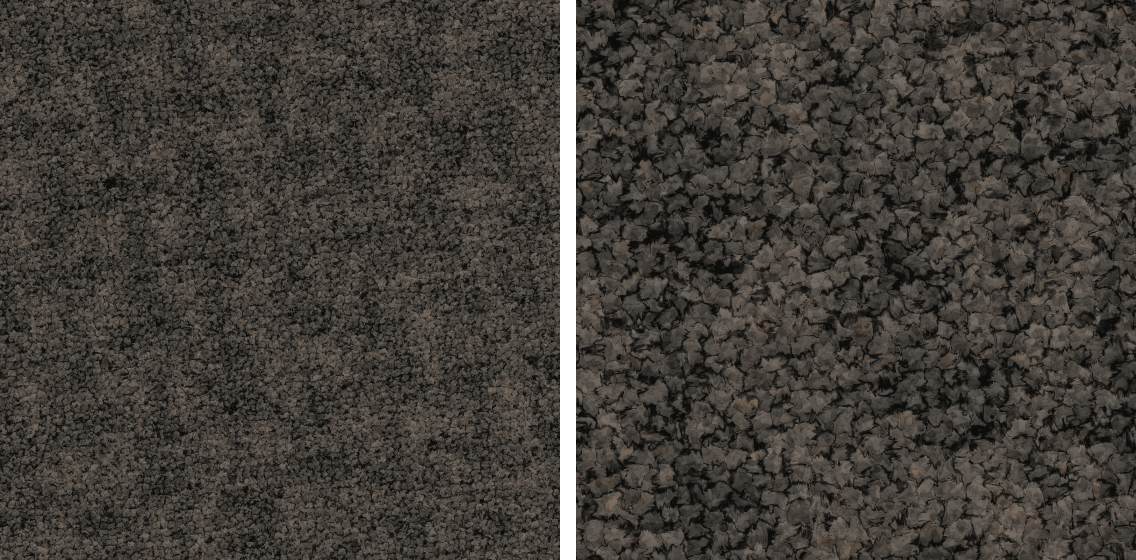
Left: the whole. Right: its middle third, enlarged.
Write a Shadertoy shader that draws this texture.

```glsl
// Dark crumbly soil: small packed clods split by irregular black gaps.

const vec3 GAP_COLOR   = vec3(0.085, 0.083, 0.075);
const vec3 CLOD_COLOR  = vec3(0.390, 0.362, 0.332);
const vec3 RUST_TINT   = vec3(0.035, 0.004, -0.018);
const float CLOD_COUNT  = 78.0;
const float CRUMB_COUNT = 150.0;
const float GRAIN_COUNT = 270.0;
const int AA = 2;

vec3 hash3(vec2 p) {
    vec3 q = fract(vec3(p.xyx) * vec3(0.1031, 0.1030, 0.0973));
    q += dot(q, q.yxz + 33.33);
    return fract((q.xxy + q.yzz) * q.zyx);
}

// Cellular noise: x = gap distance, y = height above cell centre, zw = cell randoms.
vec4 cellular(vec2 p) {
    vec2 cell = floor(p);
    float nearest = 9.0, second = 9.0;
    vec2 bestOffset = vec2(0.0), bestId = vec2(0.0);
    for (int j = -1; j <= 1; j++) {
        for (int i = -1; i <= 1; i++) {
            vec2 id = cell + vec2(i, j);
            vec2 offset = p - id - hash3(id).xy;
            float d = length(offset);
            if (d < nearest) {
                second = nearest;
                nearest = d;
                bestOffset = offset;
                bestId = id;
            } else {
                second = min(second, d);
            }
        }
    }
    return vec4(second - nearest, bestOffset.y, hash3(bestId + 71.0).xy);
}

// Layered, rotated and bent sines, roughly -0.8 to 0.8.
float clouds(vec2 p, float seed) {
    mat2 turn = mat2(0.8, 0.6, -0.6, 0.8) * 1.7;
    float sum = 0.0, amp = 0.5;
    for (int i = 0; i < 5; i++) {
        p = turn * p + seed;
        p += 0.8 * sin(p.yx * 1.1 + seed);
        sum += amp * sin(p.x) * sin(p.y);
        amp *= 0.6;
    }
    return sum;
}

vec3 soil(vec2 uv) {
    // Roughen the outlines of the clods.
    vec2 rough = vec2(clouds(uv * 170.0, 1.3), clouds(uv * 170.0, 4.7));
    vec2 p = uv * vec2(1.0, 1.12) + 0.0050 * rough;

    vec4 clod  = cellular(p * CLOD_COUNT);
    vec4 crumb = cellular(p * CRUMB_COUNT + 37.0);
    vec4 grain = cellular(uv * GRAIN_COUNT + 91.0);
    float patches = clouds(uv * 19.0, 2.1);

    // Gaps open wide in some places and close up in others.
    float openness = smoothstep(-0.5, 0.55, clouds(uv * 130.0, 6.4) - 0.3 * patches);
    float gap = 1.0 - smoothstep(0.0, 0.03 + 0.36 * openness, clod.x);
    float crease = 1.0 - smoothstep(0.0, 0.22, crumb.x);

    // Clod faces are lit from above.
    float tone = 0.77 + 0.20 * patches;
    tone += 0.30 * (clod.z - 0.5) + 0.22 * (crumb.z - 0.5);
    tone += 0.20 * clod.y + 0.12 * crumb.y;
    tone += 0.42 * (grain.z - 0.5);
    tone -= 0.78 * gap + 0.24 * crease;
    tone = clamp(tone, -0.12, 1.2);

    // Brown patches and a few rusty crumbs.
    float rust = 0.35 * patches + 0.9 * smoothstep(0.90, 0.98, crumb.w);
    return mix(GAP_COLOR, CLOD_COLOR, tone) + RUST_TINT * rust * max(tone, 0.0);
}

void mainImage(out vec4 fragColor, in vec2 fragCoord) {
    // Average a small grid of samples for smooth edges.
    vec3 color = vec3(0.0);
    for (int j = 0; j < AA; j++) {
        for (int i = 0; i < AA; i++) {
            vec2 jitter = (vec2(i, j) + 0.5) / float(AA) - 0.5;
            color += soil((fragCoord + jitter) / iResolution.y);
        }
    }
    fragColor = vec4(color / float(AA * AA), 1.0);
}
```
